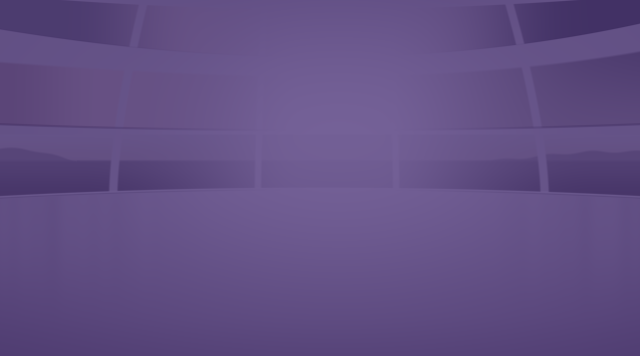
A Shadertoy shader for this background:

```glsl
// Draws a hazy violet hall with a curved wall of windows above a glossy floor.

const vec3 HAZE_LIGHT = vec3(0.455, 0.380, 0.592);
const vec3 HAZE_DARK = vec3(0.305, 0.232, 0.438);
const vec3 FRAME = vec3(0.395, 0.325, 0.530);
const vec3 GLASS_DARK = vec3(0.245, 0.180, 0.382);
const vec3 GLASS_WARM = vec3(0.400, 0.312, 0.510);
const vec3 SEA = vec3(0.270, 0.200, 0.400);
const vec3 SKY = vec3(0.385, 0.310, 0.505);

// 1 above the edge, 0 below it, softened by width.
float above(float value, float edge, float width) {
    return smoothstep(edge - width, edge + width, value);
}

float band(float value, float low, float high, float width) {
    return above(value, low, width) * (1.0 - above(value, high, width));
}

float line(float value, float center, float halfWidth, float blur) {
    return 1.0 - smoothstep(halfWidth - blur, halfWidth + blur, abs(value - center));
}

// Position of a post that leans by lean between the sill and the ceiling.
float postX(float foot, float lean, float y) {
    float t = clamp((y - 0.455) / 0.52, 0.0, 1.1);
    return foot + lean * pow(t, 1.55);
}

float layeredSines(float x) {
    return 0.5 * sin(x * 61.0) + 0.3 * sin(x * 113.0 + 1.7) + 0.2 * sin(x * 197.0 + 0.6);
}

float hillHeight(float x) {
    float leftHill = 0.034 * (1.0 - smoothstep(0.03, 0.13, x));
    float rightHill = 0.026 * smoothstep(0.74, 0.94, x);
    return 0.548 + leftHill + rightHill + 0.003 * sin(x * 90.0) * step(0.001, leftHill + rightHill);
}

// Sea, distant hills and pale sky seen through the lowest row.
vec3 seaView(vec2 p) {
    vec3 sky = mix(SKY, FRAME, above(p.y, 0.59, 0.04));
    vec3 hills = mix(sky, SEA + 0.065, 1.0 - above(p.y, hillHeight(p.x), 0.004));
    vec3 water = mix(SEA, SEA + 0.04, above(p.y, 0.50, 0.05));
    return mix(water, hills, above(p.y, 0.548, 0.006));
}

// Warm glass on the left turning to shade in the far upper corner.
vec3 upperView(vec2 p) {
    float shade = smoothstep(0.65, 1.05, p.x) * smoothstep(0.60, 0.95, p.y);
    vec3 glass = mix(GLASS_WARM, SKY - 0.025, smoothstep(0.5, 0.9, p.x));
    glass -= 0.05 * (1.0 - smoothstep(0.0, 0.16, p.x));
    return mix(glass, GLASS_DARK, shade * 0.8);
}

vec3 topView(vec2 p) {
    vec3 left = mix(GLASS_DARK + 0.045, GLASS_WARM, smoothstep(0.10, 0.32, p.x));
    return mix(left, GLASS_DARK, smoothstep(0.60, 0.88, p.x));
}

// Broad central glow that darkens toward the sides and the floor's near edge.
vec3 haze(vec2 p) {
    vec2 q = (p - vec2(0.53, 0.60)) * vec2(1.25, 1.25);
    float glow = exp(-2.1 * dot(q, q));
    return mix(HAZE_DARK, HAZE_LIGHT, glow);
}

vec3 floorColor(vec2 p, vec3 base) {
    float side = smoothstep(0.16, 0.48, abs(p.x - 0.52));
    float fade = smoothstep(0.05, 0.40, p.y);
    vec3 color = mix(base, FRAME, 0.45 * side * fade);
    color += 0.009 * layeredSines(p.x) * side * fade;
    return color - 0.012 * (1.0 - above(p.y, 0.05, 0.08));
}

vec3 wallColor(vec2 p, vec3 base, float sill, float blur) {
    float bow = pow(2.0 * p.x - 1.0, 2.0);
    float side = smoothstep(0.06, 0.40, abs(p.x - 0.53));
    float railLow = 0.622;
    float railHigh = 0.634 + 0.017 * bow;
    float upperTop = 0.785 + bow * (0.040 + 0.030 * p.x);
    float topLow = 0.840 + bow * (0.078 + 0.016 * p.x);

    // Posts share one lean formula, mirrored across the hall.
    float posts = 0.0;
    for (int i = 0; i < 2; i++) {
        float mirror = float(i);
        float outer = postX(mix(0.177, 0.851, mirror), mix(0.045, -0.053, mirror), p.y);
        float inner = postX(mix(0.403, 0.619, mirror), mix(0.010, -0.010, mirror), p.y);
        posts = max(posts, line(p.x, outer, 0.0065, blur));
        posts = max(posts, line(p.x, inner, 0.0050, blur));
    }

    // Three rows of glass between bright curved rails.
    float openGlass = 1.0 - posts;
    vec3 color = mix(base, FRAME, 0.75 * side);
    color = mix(color, seaView(p), band(p.y, sill + 0.008, railLow, blur) * openGlass * mix(0.12, 0.90, side));
    color = mix(color, upperView(p), band(p.y, railHigh, upperTop, blur * 2.0) * openGlass * side * 0.85);
    color = mix(color, topView(p), band(p.y, topLow, 0.974 + 0.04 * bow, blur) * openGlass * side * 0.9);

    // Thin shadows under the rails and along the sill.
    float seams = line(p.y, railHigh, 0.003, blur) + 0.6 * line(p.y, sill + 0.002, 0.002, blur);
    seams += 0.3 * line(p.y, topLow, 0.002, blur);
    color -= 0.055 * seams * side;
    return color + 0.02 * side * line(p.y, sill + 0.007, 0.003, blur);
}

void mainImage(out vec4 fragColor, in vec2 fragCoord) {
    vec2 p = fragCoord / iResolution.xy;
    float blur = max(0.0015, 0.8 / iResolution.y);
    float sill = 0.465 - 0.024 * pow(2.0 * p.x - 1.0, 2.0);
    vec3 base = haze(p);
    vec3 color = mix(floorColor(p, base), wallColor(p, base, sill, blur), above(p.y, sill, blur));
    fragColor = vec4(color, 1.0);
}
```
